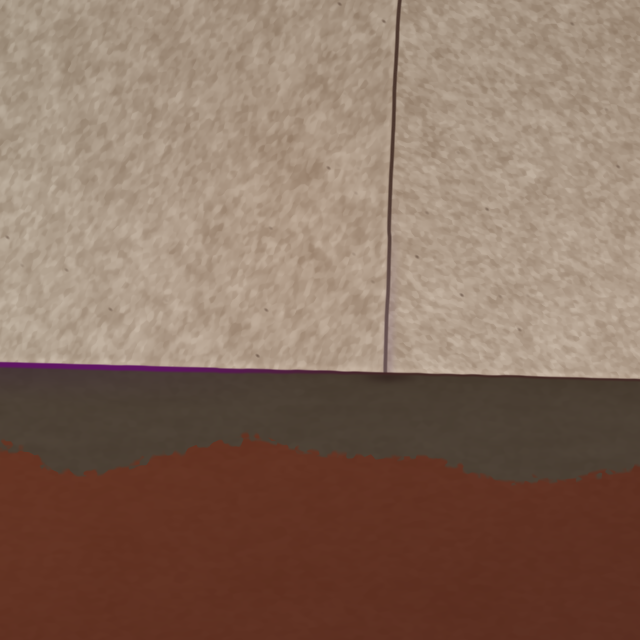
This texture is drawn by a Shadertoy shader. Its source:

```glsl
// Pale speckled stone slabs split by a thin joint, above a shaded grey band
// and a rust-red floor with a ragged border. Smooth cellular noise gives the
// grain; the borders are height curves blended with soft steps.

vec2 hash2(vec2 p) {
    vec3 q = fract(p.xyx * vec3(0.1031, 0.103, 0.0973));
    q += dot(q, q.yzx + 33.33);
    return fract((q.xx + q.yz) * q.zy);
}

// Random cell values blended by distance, centred on zero
float mottle(vec2 p) {
    vec2 cell = floor(p);
    float sum = 0.0, weights = 0.0;
    for (int j = -1; j <= 1; j++)
    for (int i = -1; i <= 1; i++) {
        vec2 c = cell + vec2(i, j);
        vec2 d = c + hash2(c) - p;
        float w = exp(-6.0 * dot(d, d));
        sum += w * hash2(c + 57.0).x;
        weights += w;
    }
    return sum / weights - 0.5;
}

float bell(float x) { return exp(-x * x); }

// Rare faint pits, one at most per cell
float pits(vec2 p) {
    vec2 cell = floor(p), rnd = hash2(cell + 11.0);
    vec2 d = fract(p) - 0.25 - 0.5 * hash2(cell);
    d.x += 0.5 * d.y;
    return step(0.95, rnd.x) * rnd.y * (1.0 - smoothstep(0.0, 0.2, length(d)));
}

float slabEdge(float x) {
    return 0.434 - 0.026 * x + 0.0014 * mottle(vec2(x * 32.0, 3.0));
}

float jointX(float y) {
    float t = (y - 0.427) / 0.573;
    return 0.603 + 0.014 * t + 0.008 * t * t * t + 0.002 * mottle(vec2(7.0, y * 22.0));
}

float floorEdge(vec2 p) {
    float x = p.x;
    float h = 0.30 - 0.02 * x + 0.022 * bell((x - 0.39) / 0.07);
    h -= 0.04 * smoothstep(0.04, 0.09, x) * (1.0 - smoothstep(0.1, 0.32, x));
    h += 0.02 * smoothstep(0.86, 1.0, x) - 0.035 * smoothstep(0.66, 0.8, x);
    return h + 0.014 * mottle(p * vec2(42.0, 60.0)) + 0.014 * mottle(p * vec2(100.0, 110.0));
}

vec3 stone(vec2 p, float side) {
    // Slanted grain, leaning the other way on the right slab
    float lean = mix(-0.4, 0.55, side);
    vec2 g = vec2(p.x + lean * p.y, p.y * mix(0.75, 1.1, side) - 0.2 * lean * p.x);
    float fine = mottle(g * 140.0);
    float medium = mottle(g * 78.0 + 9.0);
    float broad = mottle(p * 24.0 + 4.0);
    vec3 col = mix(vec3(0.645, 0.575, 0.505), vec3(0.695, 0.622, 0.552),
                   smoothstep(1.0, 0.5, p.y));
    col += vec3(0.9, 1.0, 1.05) * (0.085 * fine + 0.075 * medium + 0.04 * broad);
    // Warm stain left of the joint, cooler light at the far left
    vec2 warm = (p - vec2(0.47, 0.67)) / vec2(0.17, 0.25);
    col -= vec3(0.010, 0.022, 0.028) * exp(-dot(warm, warm));
    col += vec3(0.0, 0.010, 0.010) * smoothstep(0.3, 0.0, p.x);
    return mix(col, vec3(0.36, 0.28, 0.23), 0.7 * pits(p * 44.0));
}

void mainImage(out vec4 fragColor, in vec2 fragCoord) {
    vec2 uv = fragCoord / iResolution.xy;
    float soft = max(0.0018, 1.0 / iResolution.y);
    float above = uv.y - slabEdge(uv.x);
    float below = min(above, 0.0);
    float across = uv.x - jointX(uv.y);

    // Slabs with a pale lower rim
    vec3 slab = stone(uv, smoothstep(-soft, soft, across));
    slab += 0.04 * bell((above - 0.004) / 0.005);

    // Joint: violet fringe, light lip, dark core that pales downward
    float low = smoothstep(0.75, 0.43, uv.y);
    slab = mix(slab, vec3(0.57, 0.48, 0.52), 0.4 * low * bell((across - 0.006) / 0.008));
    slab += 0.03 * bell((across + 0.007) / 0.004);
    vec3 jointColor = mix(vec3(0.25, 0.17, 0.14), vec3(0.37, 0.29, 0.29), low);
    slab = mix(slab, jointColor, 0.9 * (1.0 - smoothstep(0.001, 0.001 + 2.0 * soft, abs(across))));

    // Shaded band, bluish at the upper left and streaked lengthwise
    float streak = mottle(uv * vec2(14.0, 60.0));
    float weave = mottle(uv * vec2(80.0, 120.0));
    vec3 band = vec3(0.298, 0.252, 0.207) + 0.012 * streak + 0.012 * weave;
    band += vec3(0.0, -0.014, 0.03) * smoothstep(0.55, 0.0, uv.x) * smoothstep(-0.07, 0.0, below);
    band -= 0.03 * exp(below / 0.025);
    vec2 nook = (uv - vec2(0.605, 0.411)) / vec2(0.035, 0.009);
    band -= vec3(0.05, 0.06, 0.04) * exp(-dot(nook, nook));

    // Rust floor, dimmer to the lower right
    vec3 rust = mix(vec3(0.400, 0.205, 0.138), vec3(0.350, 0.180, 0.128),
                    clamp(0.55 * uv.x + 1.3 * (0.28 - uv.y), 0.0, 1.0));
    vec2 slant = vec2(uv.x + uv.y, uv.y - 0.3 * uv.x);
    rust += 0.012 * mottle(slant * vec2(60.0, 110.0)) + 0.008 * mottle(uv * vec2(9.0, 15.0));
    float rustMask = smoothstep(2.0 * soft, -2.0 * soft, uv.y - floorEdge(uv));
    vec3 col = mix(band, rust, rustMask);

    // Contact line: violet at the left, thinning to dark brown
    float thick = mix(0.009, 0.004, smoothstep(0.2, 0.7, uv.x));
    vec3 line = mix(vec3(0.38, 0.07, 0.40), vec3(0.25, 0.14, 0.13), smoothstep(0.2, 0.66, uv.x));
    col = mix(col, line, 0.9 * smoothstep(-thick - soft, -thick + 2.0 * soft, below));
    col = mix(col, slab, smoothstep(-soft, soft, above));

    fragColor = vec4(clamp(col, 0.0, 1.0), 1.0);
}
```
